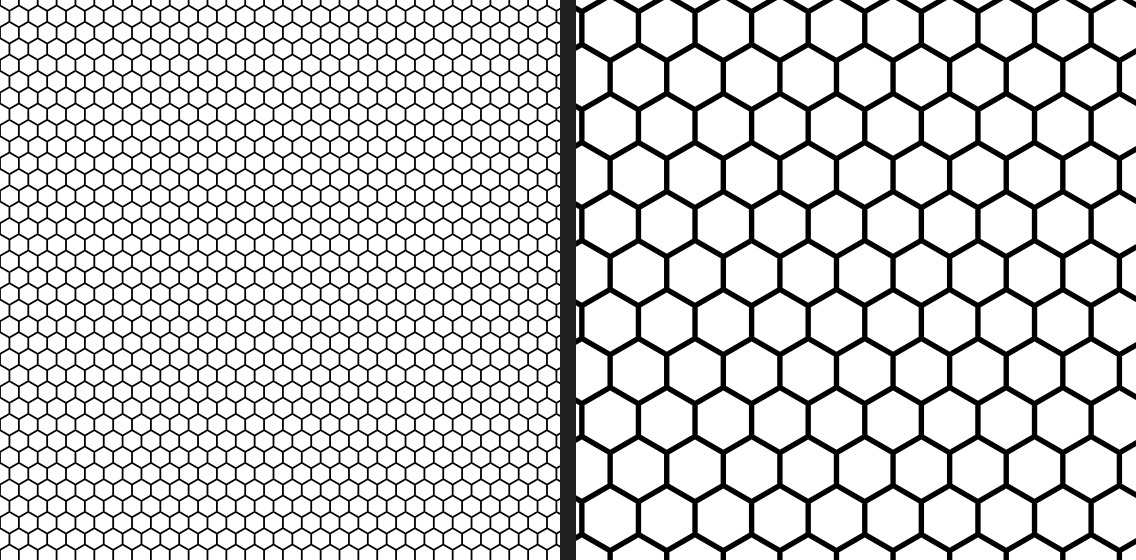
Left, the full canvas; right, a detail of the centre.
Give the GLSL for this pattern, as a Shadertoy shader.

```glsl
// Honeycomb mesh of thin black lines on white, with upright-sided hexagons.
// Two interleaved rectangular grids give the cell centres; the nearest one
// gives the distance to the cell border, which is inked to an even width.

const vec2 GRID = vec2(1.0, sqrt(3.0)); // spacing of one rectangular grid

// Offset of a point from the centre of the hexagon that holds it.
vec2 hexOffset(vec2 p) {
    vec2 a = mod(p, GRID) - 0.5 * GRID;
    vec2 b = mod(p + 0.5 * GRID, GRID) - 0.5 * GRID;
    return dot(a, a) < dot(b, b) ? a : b;
}

// Distance to the border of a pointy-topped hexagon of width 1.
float hexBorder(vec2 p) {
    p = abs(p);
    return 0.5 - max(p.x, dot(p, vec2(0.5, 0.5 * sqrt(3.0))));
}

void mainImage(out vec4 fragColor, in vec2 fragCoord) {
    float cellsAcross = 29.69;
    float pixel = cellsAcross / iResolution.y;

    // Rows are counted from the top edge, in units of the cell width.
    vec2 p = vec2(fragCoord.x, iResolution.y - fragCoord.y) * pixel;
    float border = hexBorder(hexOffset(p + vec2(0.5, 0.0)));

    // Half the line width, smoothed over one pixel.
    float paper = clamp((border - 0.0475) / pixel + 0.5, 0.0, 1.0);
    fragColor = vec4(vec3(paper), 1.0);
}
```
